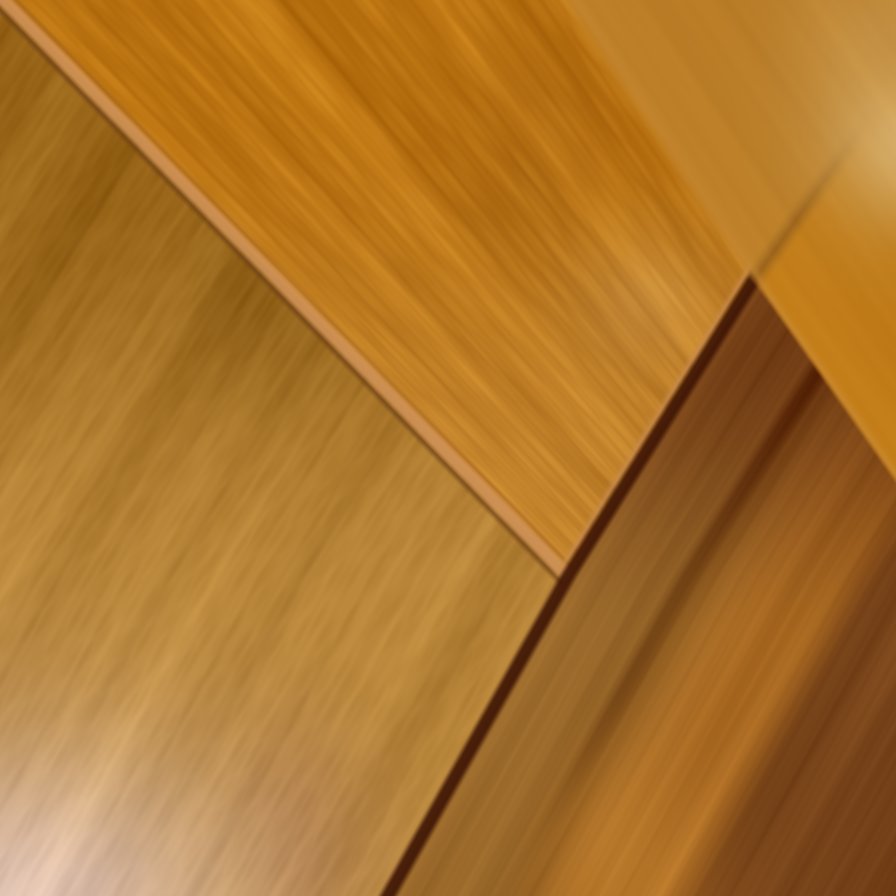
Reproduce this texture procedurally as a Shadertoy shader.

```glsl
// Four varnished wooden planks meeting at slanted seams, with glossy highlights.
// Each seam is a bent line; the offset from it both selects a plank and steers
// its grain, which is built from layered sines plus stretched cellular flecks.

const vec2 LOWER_JOINT = vec2(0.634, 0.357);
const vec2 UPPER_JOINT = vec2(0.842, 0.688);

// Horizontal position of a line through a joint, with its own slope on each side.
float bentLine(float y, vec2 joint, float slopeBelow, float slopeAbove) {
    float h = y - joint.y;
    return joint.x + h * (h < 0.0 ? slopeBelow : slopeAbove);
}

// Soft line profile: 1 at the centre, 0 beyond the half width.
float band(float d, float halfWidth, float blur) {
    return 1.0 - smoothstep(halfWidth - blur, halfWidth + blur, abs(d));
}

// Round falloff with separate radii.
float glow(vec2 p, vec2 centre, vec2 radii) {
    vec2 q = (p - centre) / radii;
    return exp(-dot(q, q));
}

// Layered sines across the fibres, wandering slowly along them.
float grain(float across, float along, float frequency) {
    float sum = 0.0, amplitude = 0.5;
    for (int i = 0; i < 6; i++) {
        float k = float(i);
        float wander = 0.8 * sin(along * (2.0 + k) + k * 2.3);
        float fade = 0.65 + 0.35 * sin(along * (5.0 + 2.0 * k) + across * frequency * 0.37 + k);
        sum += amplitude * fade * sin(across * frequency + 1.7 * k * k + wander);
        frequency *= 1.83;
        amplitude *= 0.76;
    }
    return sum;
}

vec2 hash2(vec2 p) {
    return fract(sin(vec2(dot(p, vec2(127.1, 311.7)), dot(p, vec2(269.5, 183.3)))) * 437.58);
}

// Distance to the nearest scattered cell point.
float cellular(vec2 p) {
    vec2 cell = floor(p);
    float nearest = 2.0;
    for (int j = -1; j <= 1; j++)
        for (int i = -1; i <= 1; i++) {
            vec2 neighbour = cell + vec2(i, j);
            nearest = min(nearest, length(neighbour + hash2(neighbour) - p));
        }
    return nearest;
}

vec3 leftPlank(vec2 p, float across) {
    vec3 c = mix(vec3(0.73, 0.53, 0.23), vec3(0.60, 0.40, 0.10), smoothstep(0.30, 0.85, p.y));
    c = mix(c, vec3(0.54, 0.36, 0.09), 0.6 * glow(p, vec2(0.30, 0.66), vec2(0.08, 0.10)));
    c = mix(c, vec3(0.64, 0.43, 0.25), 0.6 * glow(p, vec2(0.33, 0.07), vec2(0.08, 0.12)));
    c = mix(c, vec3(0.88, 0.77, 0.72), 0.95 * glow(p, vec2(0.02, -0.02), vec2(0.27, 0.20)));
    float fleck = 1.0 - smoothstep(0.1, 0.6, cellular(vec2(across * 70.0, p.y * 22.0)));
    return c + vec3(0.055, 0.052, 0.04) * grain(across, p.y, 27.0) - 0.02 * fleck;
}

vec3 topPlank(vec2 p, float across) {
    vec3 c = mix(vec3(0.75, 0.50, 0.16), vec3(0.72, 0.44, 0.06), smoothstep(0.45, 0.90, p.y));
    c = mix(c, vec3(0.64, 0.38, 0.06), 0.5 * glow(p, vec2(0.60, 0.84), vec2(0.10, 0.14)));
    c = mix(c, vec3(0.76, 0.55, 0.27), 0.5 * glow(p, vec2(0.72, 0.66), vec2(0.09, 0.08)));
    float fleck = 1.0 - smoothstep(0.1, 0.55, cellular(vec2(across * 55.0, p.y * 13.0)));
    return c + vec3(0.065, 0.06, 0.035) * grain(across, p.y, 29.0)
             + vec3(0.03, 0.03, 0.02) * fleck;
}

vec3 rightPlank(vec2 p, float across) {
    float crossSeam = p.x - bentLine(p.y, UPPER_JOINT, 0.70, 0.70);
    vec3 c = mix(vec3(0.73, 0.49, 0.15), vec3(0.75, 0.48, 0.09), smoothstep(-0.01, 0.02, crossSeam));
    c = mix(c, vec3(0.85, 0.71, 0.46), 0.9 * glow(p, vec2(1.01, 0.85), vec2(0.09, 0.10)));
    c = mix(c, vec3(0.78, 0.58, 0.28), 0.7 * glow(p, vec2(0.98, 0.96), vec2(0.10, 0.10)));
    float seamFade = 1.0 - smoothstep(0.72, 0.88, p.y);
    c -= vec3(0.16, 0.13, 0.05) * band(crossSeam, 0.006, 0.012) * seamFade;
    return c + vec3(0.028, 0.028, 0.02) * grain(across, p.y, 14.0);
}

vec3 lowerPlank(vec2 p, float across) {
    vec3 c = mix(vec3(0.59, 0.40, 0.16), vec3(0.66, 0.41, 0.13), smoothstep(0.10, 0.25, across));
    c = mix(c, vec3(0.44, 0.24, 0.09), 0.9 * smoothstep(0.30, 0.36, across));
    c = mix(c, vec3(0.43, 0.22, 0.07), 0.9 * smoothstep(0.27, 0.62, p.y));
    c = mix(c, vec3(0.73, 0.48, 0.17), 0.7 * glow(p, vec2(0.70, 0.03), vec2(0.09, 0.12)));
    c -= vec3(0.12, 0.11, 0.06) * band(across - 0.135, 0.012, 0.012) * smoothstep(0.0, 0.25, p.y);
    return c + vec3(0.055, 0.047, 0.03) * grain(across, p.y, 33.0);
}

void mainImage(out vec4 fragColor, in vec2 fragCoord) {
    vec2 p = fragCoord / iResolution.xy;
    float soft = max(0.0025, 1.0 / iResolution.y);

    // Signed offsets from the three main seams, positive to the right.
    float paleX = bentLine(p.y, LOWER_JOINT, -0.98, -0.98);
    float darkX = bentLine(p.y, LOWER_JOINT, 0.563, 0.626);
    float farX = bentLine(p.y, UPPER_JOINT, -0.705, -0.667);
    float pale = (p.x - paleX) * 0.714;
    float dark = (p.x - darkX) * 0.86;
    float far = (p.x - farX) * 0.82;
    float fan = (p.x - paleX) / max(farX - paleX, 0.1) * 0.6;

    // Planks, with the pale bevel lying under the lower plank.
    vec3 c = mix(leftPlank(p, p.x - darkX), topPlank(p, fan), smoothstep(-soft, soft, pale));
    c = mix(c, vec3(0.43, 0.25, 0.08), 0.75 * band(pale + 0.010, 0.003, 0.004));
    c = mix(c, vec3(0.81, 0.57, 0.34), 0.9 * band(pale, 0.007, 0.004));
    c = mix(c, vec3(0.60, 0.36, 0.12), 0.5 * band(pale - 0.010, 0.002, 0.003));
    c = mix(c, lowerPlank(p, p.x - darkX), smoothstep(-soft, soft, dark));

    // Dark gap with a thin lit rim on its upper run.
    float rim = smoothstep(0.35, 0.38, p.y) * band(dark + 0.011, 0.003, 0.004);
    c = mix(c, vec3(0.78, 0.54, 0.30), 0.75 * rim);
    c = mix(c, vec3(0.25, 0.09, 0.02), 0.93 * band(dark, 0.0075, 0.004));

    // Far plank: blurred edge above its joint, crisp lit edge below.
    float blur = mix(0.004, 0.012, smoothstep(0.66, 0.74, p.y));
    c = mix(c, rightPlank(p, p.x - farX), smoothstep(-blur, blur, far));
    c = mix(c, vec3(0.79, 0.55, 0.23), 0.5 * band(far - 0.004, 0.003, blur));

    fragColor = vec4(clamp(c, 0.0, 1.0), 1.0);
}
```
